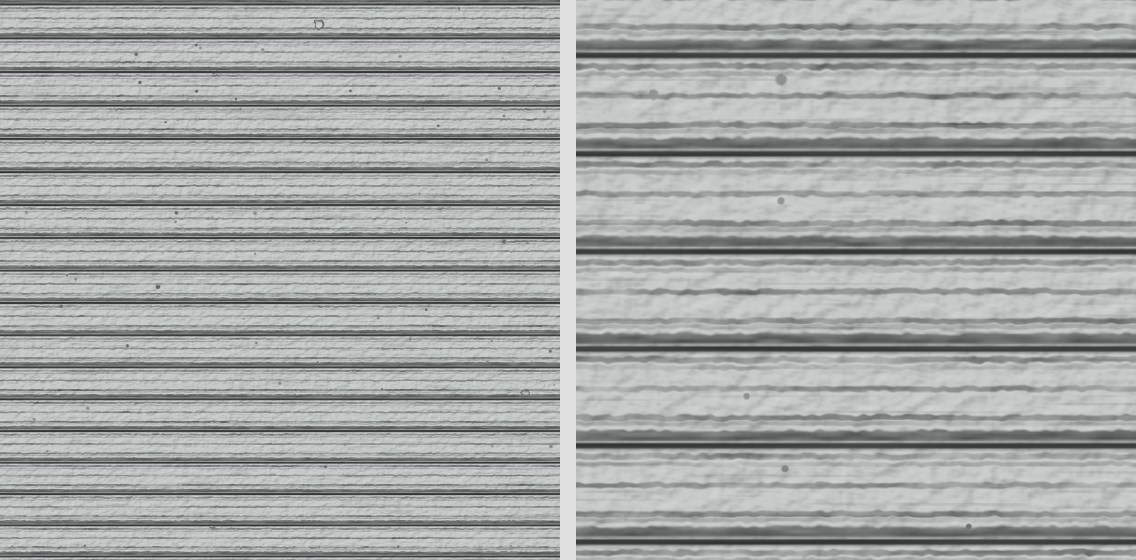
Left, the full canvas; right, a detail of the centre.
Give the GLSL for this texture, as a three.js fragment shader.

```glsl
varying vec2 vUv;

float hash(vec2 p) {
  return fract(sin(dot(p, vec2(127.1, 311.7))) * 43758.5453);
}

float noise(vec2 p) {
  vec2 i = floor(p), f = fract(p);
  f = f * f * (3.0 - 2.0 * f);
  return mix(mix(hash(i), hash(i + vec2(1.0, 0.0)), f.x),
             mix(hash(i + vec2(0.0, 1.0)), hash(i + vec2(1.0, 1.0)), f.x), f.y);
}

float fbm(vec2 p) {
  float sum = 0.0, gain = 0.5;
  for (int i = 0; i < 3; i++) {
    sum += gain * noise(p);
    p = p * 2.03 + 17.3;
    gain *= 0.5;
  }
  return sum;
}

float line(float x, float center, float halfWidth) {
  return 1.0 - smoothstep(halfWidth * 0.3, halfWidth, abs(x - center));
}

// Thin crease, broken into dashes that differ from slat to slat
float crease(float x, float center, float halfWidth, float row) {
  float wear = noise(vec2(vUv.x * 14.0, row * 7.3 + center * 91.0));
  float dash = noise(vec2(vUv.x * 75.0, row * 3.7 + center * 53.0));
  return line(x, center, halfWidth) * (0.15 + 0.5 * wear + 0.4 * dash);
}

// Randomly placed pits, one at most per cell; hollow ones are ragged rings
float pits(float cells, float chance, float radius, float hollow) {
  vec2 id = floor(vUv * cells);
  vec2 center = 0.2 + 0.6 * vec2(hash(id + 3.1), hash(id + 8.7));
  vec2 offset = (fract(vUv * cells) - center) / cells;
  float size = radius * (0.5 + 0.7 * hash(id + 5.9));
  float d = length(offset) + hollow * 0.008 * (noise(vUv * 160.0) - 0.5);
  float disc = 1.0 - smoothstep(size * 0.5, size, d);
  float ring = line(d, size, 0.0026);
  return mix(disc, ring, hollow) * step(hash(id + 1.7), chance);
}

void main() {
  // Slat index, counted downward; slats narrow slightly toward the bottom
  float t = 1.0 - vUv.y;
  float slat = 16.83 * (t - 0.0078) + 0.81 * (t - 0.0078) * (t - 0.483);
  float row = floor(slat);
  float f = fract(slat);
  float grooveDist = min(f, 1.0 - f);
  float ragged = f + 0.014 * (noise(vUv * vec2(70.0, 60.0)) - 0.5)
                   + 0.026 * (noise(vUv * vec2(230.0, 200.0)) - 0.5);

  // Embossed paint grain and horizontal brushing
  vec2 grain = vUv * vec2(110.0, 160.0);
  float relief = fbm(grain + vec2(0.25, -0.35)) - fbm(grain);
  float streak = noise(vUv * vec2(14.0, 420.0));
  float fineStreak = noise(vUv * vec2(60.0, 380.0) + 31.0);

  // Creases along the face of each slat
  float dark = 0.0;
  dark = max(dark, 0.55 * crease(ragged, 0.11, 0.045, row));
  dark = max(dark, 0.25 * crease(ragged, 0.19, 0.035, row));
  dark = max(dark, 0.52 * crease(ragged, 0.41, 0.042, row));
  dark = max(dark, 0.6 * crease(ragged, 0.71, 0.045, row));
  dark = max(dark, 0.25 * crease(ragged, 0.77, 0.035, row));
  dark += 0.1 * smoothstep(0.65, 0.9, streak) * (0.3 + fineStreak);

  // Shaded underside, with a worn bright lip above the groove
  float underside = smoothstep(0.82, 0.86, ragged) * (1.0 - smoothstep(0.94, 0.965, f));
  float shade = mix(0.48, 0.63, smoothstep(0.83, 0.93, f)) + 0.24 * (fineStreak - 0.5);
  dark = mix(dark, shade, underside);
  float lip = line(f, 0.953, 0.028) * (0.3 + 0.7 * noise(vec2(vUv.x * 22.0, row * 5.1)));
  dark = mix(dark, 0.3, 0.7 * lip);

  // Black groove and its soft shadow
  dark = max(dark, 0.28 * (1.0 - smoothstep(0.025, 0.07, grooveDist)));
  float groove = 1.0 - smoothstep(0.012, 0.042, grooveDist);
  dark = mix(dark, 0.88 + 0.14 * (streak - 0.5), groove);

  // Scattered pits and blisters
  dark = max(dark, 0.55 * pits(15.0, 0.12, 0.0046, 0.0));
  dark = max(dark, 0.35 * pits(27.0, 0.08, 0.0038, 0.0));
  dark = max(dark, 0.5 * pits(6.0, 0.14, 0.0075, 1.0));

  vec3 paint = vec3(0.768, 0.788, 0.783);
  vec3 grime = vec3(0.15, 0.16, 0.155);
  vec3 color = mix(paint, grime, clamp(dark, 0.0, 1.0));

  // Grain leans dark, so that the paint stays clean between its ridges
  float ridge = max(relief, 0.0) * 0.12 + min(relief, 0.0) * 0.3;
  color += ridge * (1.0 - 0.6 * underside) * (1.0 - groove);

  // Faint violet tint on some slat tops
  float tint = step(0.7, hash(vec2(row, 4.0))) * line(f, 0.12, 0.12);
  color += tint * vec3(0.008, -0.012, 0.006);

  gl_FragColor = vec4(color, 1.0);
}
```
